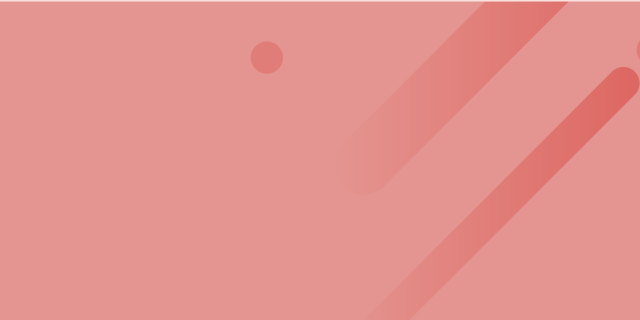
This background is drawn by a WebGL 2 fragment shader. Its source:

```glsl
#version 300 es
precision highp float;
// Flat coral backdrop with two fading diagonal bars, two dots and a pale top rim.

#define BASE_COLOR vec3(0.895, 0.584, 0.567)
#define BAR_COLOR vec3(0.868, 0.405, 0.385)
#define RIM_COLOR vec3(0.97, 0.88, 0.87)
#define DOT_RADIUS 0.0505
#define DOT_STRENGTH 0.52
#define RIM_HEIGHT 0.0048

uniform vec2 u_resolution;
out vec4 fragColor;

// Coverage of a shape from its signed distance, one pixel soft
float coverage(float dist) {
    return clamp(0.5 - dist * u_resolution.y, 0.0, 1.0);
}

float circleDistance(vec2 p, vec2 center, float radius) {
    return length(p - center) - radius;
}

// Rounded bar that rises at 45 degrees from its start point
float barDistance(vec2 p, vec2 start, float rise, float radius) {
    vec2 offset = p - start;
    float along = clamp(0.5 * (offset.x + offset.y), 0.0, rise);
    return length(offset - along) - radius;
}

// Opacity that grows from left to right
float fade(float x, float from, float to) {
    return clamp((x - from) / (to - from), 0.0, 1.0);
}

void main() {
    // Canvas height is one unit
    vec2 p = gl_FragCoord.xy / u_resolution.y;
    vec3 color = BASE_COLOR;

    // Wide bar leaving through the top, thin bar entering from below
    float wideBar = coverage(barDistance(p, vec2(1.1354, 0.4844), 0.9, 0.0924));
    float thinBar = coverage(barDistance(p, vec2(0.998, -0.210), 0.95, 0.0507));
    color = mix(color, BAR_COLOR, wideBar * fade(p.x, 1.04, 2.0));
    color = mix(color, BAR_COLOR, thinBar * fade(p.x, 1.06, 1.98));

    // Dots: one at the upper left, one cut by the right edge
    float dots = min(circleDistance(p, vec2(0.834, 0.820), DOT_RADIUS),
                     circleDistance(p, vec2(2.040, 0.844), DOT_RADIUS));
    color = mix(color, BAR_COLOR, coverage(dots) * DOT_STRENGTH);

    // Pale rim along the top
    color = mix(color, RIM_COLOR, coverage(1.0 - RIM_HEIGHT - p.y));

    fragColor = vec4(color, 1.0);
}
```
